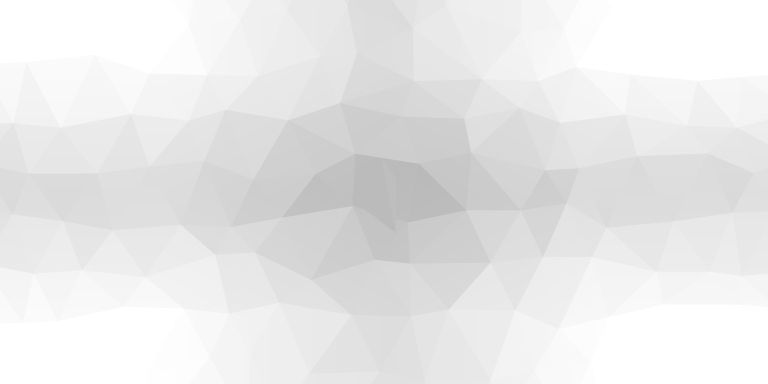
Give the GLSL for this background, as a Shadertoy shader.

```glsl
// Pale low-poly background: grey facets darkening along a soft central cross.

const vec2 CELLS = vec2(14.0, 7.7);

float hash(vec2 p) {
    vec3 q = fract(p.xyx * vec3(0.1031, 0.103, 0.0973));
    q += dot(q, q.yzx + 33.33);
    return fract((q.x + q.y) * q.z);
}

// Lattice point, staggered on alternate rows and jittered
vec2 vertex(vec2 id) {
    float stagger = mod(id.y, 2.0) < 0.5 ? -0.22 : 0.22;
    vec2 jitter = vec2(hash(id + 17.3), hash(id + 71.9)) - 0.5;
    return id + vec2(stagger, 0.0) + jitter * vec2(0.5, 0.58);
}

float cross2(vec2 a, vec2 b) { return a.x * b.y - a.y * b.x; }

// Distance inside the line through a and b
float edgeDistance(vec2 p, vec2 a, vec2 b) {
    return cross2(normalize(b - a), p - a);
}

// Positive inside a triangle of either winding
float insideTriangle(vec2 p, vec2 a, vec2 b, vec2 c) {
    float winding = sign(cross2(b - a, c - a));
    return min(min(winding * edgeDistance(p, a, b),
                   winding * edgeDistance(p, b, c)),
                   winding * edgeDistance(p, c, a));
}

// Sum of a horizontal and a vertical shadow band
float shadow(vec2 uv) {
    vec2 d = abs(uv - 0.5);
    return 0.145 * max(0.0, 1.0 - d.y / 0.34)
         + 0.13 * max(0.0, 1.0 - d.x / 0.285);
}

// Adds one facet: x holds weighted tone, y holds weight
void addFacet(inout vec2 total, vec2 p, vec2 a, vec2 b, vec2 c, float pixel) {
    float weight = smoothstep(-pixel, pixel, insideTriangle(p, a, b, c));
    vec2 center = (a + b + c) / 3.0;
    vec2 uv = (mix(center, p, 0.18) - 0.5) / CELLS + 0.5;
    float variation = 1.0 + 0.22 * (hash(floor(center * 37.0)) - 0.5);
    total += weight * vec2(1.0 - shadow(uv) * variation, 1.0);
}

void mainImage(out vec4 fragColor, in vec2 fragCoord) {
    vec2 uv = fragCoord / iResolution.xy;
    vec2 p = (uv - 0.5) * CELLS + 0.5;
    float pixel = 0.6 * CELLS.y / iResolution.y;
    vec2 total = vec2(0.0);

    // Split each nearby quad along its shorter diagonal
    for (int y = -1; y <= 1; y++) {
        for (int x = -1; x <= 1; x++) {
            vec2 id = floor(p) + vec2(x, y);
            vec2 a = vertex(id);
            vec2 b = vertex(id + vec2(1.0, 0.0));
            vec2 c = vertex(id + vec2(1.0, 1.0));
            vec2 d = vertex(id + vec2(0.0, 1.0));
            if (distance(a, c) < distance(b, d)) {
                addFacet(total, p, a, b, c, pixel);
                addFacet(total, p, a, c, d, pixel);
            } else {
                addFacet(total, p, a, b, d, pixel);
                addFacet(total, p, b, c, d, pixel);
            }
        }
    }
    float tone = total.x / max(total.y, 0.001);

    // Darkest pair of facets near the middle
    vec2 q = (uv - 0.5) * vec2(2.0, 1.0);
    vec2 top = vec2(-0.008, 0.091), bottom = vec2(0.031, -0.107);
    float edge = 0.6 / iResolution.y;
    float left = insideTriangle(q, top, vec2(-0.086, -0.018), bottom);
    float right = insideTriangle(q, top, vec2(0.031, 0.036), bottom);
    tone = mix(tone, 0.745, smoothstep(-edge, edge, right));
    tone = mix(tone, 0.735, smoothstep(-edge, edge, left));

    fragColor = vec4(vec3(tone), 1.0);
}
```
